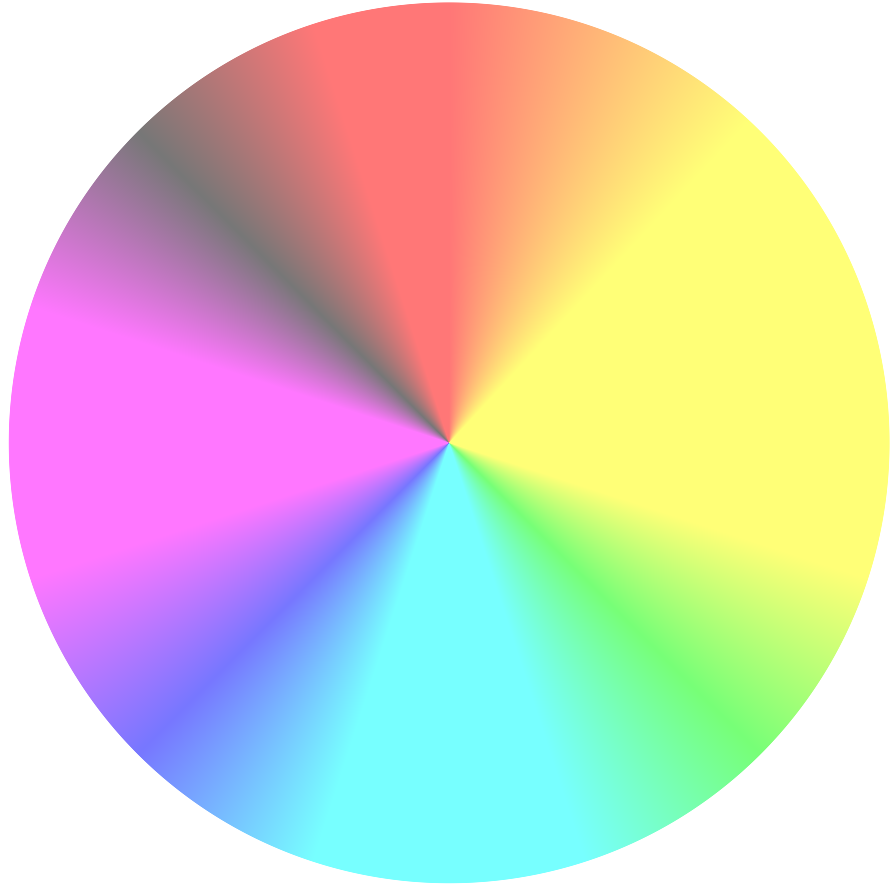
Give the GLSL for this background, as a Shadertoy shader.

```glsl
// Draws a pastel colour wheel with soft angular blends on a white ground.

const vec3 WHITE = vec3(1.0);
const vec2 CENTRE = vec2(0.5013, 0.5013);
const float RADIUS = 0.496;      // in canvas heights
const float BASE_LEVEL = 0.465;  // level of an unlit channel
const float RAMP = 27.0;         // usual blend width in degrees

// Angular trapezoid: 0 at start, 1 inside, 0 again after span degrees.
float arcBand(float angle, float start, float span, float rise, float fall) {
    float t = mod(angle - start, 360.0);
    return clamp(t / rise, 0.0, 1.0) * clamp((span - t) / fall, 0.0, 1.0);
}

// Colour of the wheel at an angle in degrees, counter-clockwise from the right.
vec3 wheelColor(float angle) {
    float red = arcBand(angle, 315.0, 180.0, RAMP, RAMP)
              + arcBand(angle, 135.0, 90.0, RAMP, RAMP);
    float green = arcBand(angle, 225.0, 225.0, RAMP, 43.0);
    float blue = arcBand(angle, 135.0, 180.0, RAMP, RAMP);
    return mix(vec3(BASE_LEVEL), WHITE, vec3(red, green, blue));
}

// Smooth disc coverage, one pixel wide at the rim.
float discMask(vec2 p, float radius, float pixel) {
    return smoothstep(0.5 * pixel, -0.5 * pixel, length(p) - radius);
}

void mainImage(out vec4 fragColor, in vec2 fragCoord) {
    float pixel = 1.0 / iResolution.y;
    vec2 p = (fragCoord - CENTRE * iResolution.xy) * pixel;

    // The tiny offset keeps the angle defined at the hub.
    float angle = degrees(atan(p.y, p.x + 1e-6));
    vec3 color = mix(WHITE, wheelColor(angle), discMask(p, RADIUS, pixel));

    fragColor = vec4(color, 1.0);
}
```
